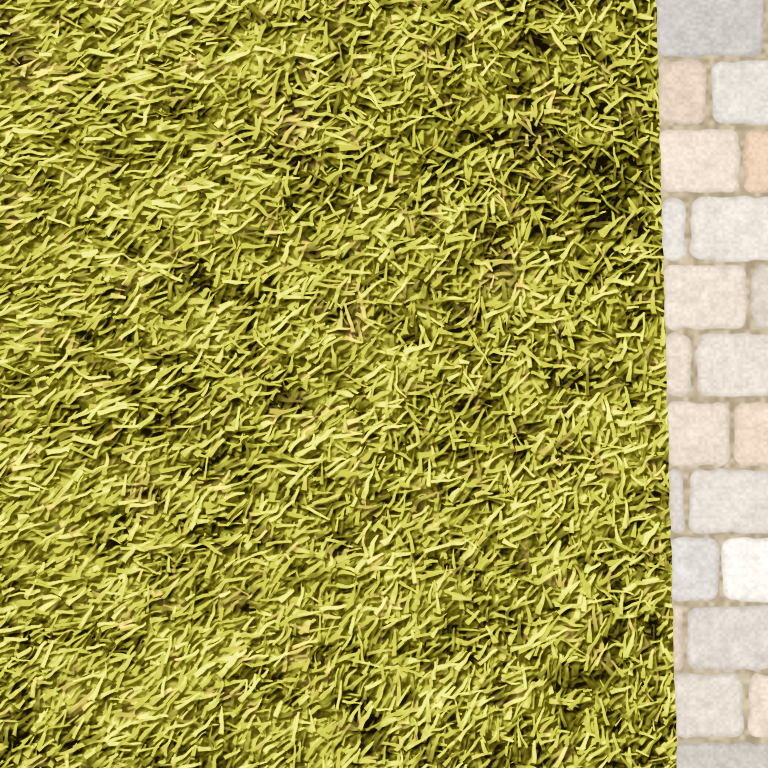
Write a Shadertoy shader that draws this texture.

```glsl
// A sunlit lawn beside a strip of pale paving stones, seen from above.
// Layers of jittered tapered blades build the grass as a height-like light value,
// which a colour ramp tints; rounded boxes in staggered rows build the paving.

const int BLADE_LAYERS = 15;
const float CELL = 0.029;
const float ROW_HEIGHT = 0.0887;
const float FIRST_ROW = 0.0765;

// Per paving row: joint position, warmth of left stone, warmth of right stone.
const vec3 ROWS[12] = vec3[12](
    vec3(0.998, 0.0, 0.1), vec3(0.923, 0.9, 0.1), vec3(0.966, 0.6, 1.3),
    vec3(0.896, 0.1, 0.2), vec3(0.975, 0.5, 0.4), vec3(0.904, 0.6, 0.3),
    vec3(0.953, 0.6, 0.9), vec3(0.894, 0.2, 0.2), vec3(0.938, 0.0, 0.0),
    vec3(0.892, 0.8, 0.2), vec3(0.971, 0.3, 0.7), vec3(1.040, 0.2, 0.2));

// Centres of dry, thin spots in the lawn.
const vec2 DRY_SPOTS[6] = vec2[6](
    vec2(0.46, 0.58), vec2(0.69, 0.82), vec2(0.38, 0.83),
    vec2(0.185, 0.36), vec2(0.03, 0.92), vec2(0.66, 0.65));

float hash(vec2 p) {
    return fract(sin(dot(p, vec2(127.1, 311.7))) * 43758.5453);
}

vec2 hash2(vec2 p) {
    return vec2(hash(p), hash(p + 17.3));
}

float noise(vec2 p) {
    vec2 i = floor(p), f = fract(p);
    f = f * f * (3.0 - 2.0 * f);
    return mix(mix(hash(i), hash(i + vec2(1, 0)), f.x),
               mix(hash(i + vec2(0, 1)), hash(i + vec2(1, 1)), f.x), f.y);
}

float fbm(vec2 p) {
    return 0.55 * noise(p) + 0.3 * noise(p * 2.1 + 5.0) + 0.15 * noise(p * 4.3 + 9.0);
}

// Coverage of a straight blade centred at the origin, narrowing to its tip.
float blade(vec2 p, vec2 dir, float halfLength, float width, float soft) {
    float along = dot(p, dir) / halfLength;
    float across = abs(dot(p, vec2(-dir.y, dir.x)));
    float taper = width * (1.0 - 0.45 * along);
    return smoothstep(soft, -soft, across - taper) * smoothstep(1.0, 0.8, abs(along));
}

// Main growing angle: shallow at the left, steeper toward the lower right.
float growAngle(vec2 p) {
    return mix(mix(0.62, 1.15, p.x), mix(0.25, 0.8, p.x), p.y);
}

// Light reaching the top of the lawn, from 0 in gaps to above 1 on sunlit blades.
float lawnLight(vec2 p, float soft) {
    float light = 0.1 + 0.6 * noise(p * 110.0);
    for (int layer = 0; layer < BLADE_LAYERS; layer++) {
        float depth = float(layer) / float(BLADE_LAYERS - 1);
        vec2 shift = hash2(vec2(float(layer), 3.7));
        vec2 home = floor(p / CELL + shift);
        for (int k = 0; k < 9; k++) {
            vec2 id = home + vec2(k % 3 - 1, k / 3 - 1);
            vec2 seed = id + float(layer) * 31.7;
            vec2 root = (id + hash2(seed) - shift) * CELL;
            vec2 r = hash2(seed + 71.9), s = hash2(seed + 143.1);
            float spread = mix(1.0, 2.8, root.x * (0.4 + 0.6 * root.y));
            float angle = growAngle(root) + (r.x + s.y - 1.0) * spread;
            vec2 dir = vec2(cos(angle), sin(angle));
            float halfLength = mix(0.007, 0.023, s.x);
            float width = mix(0.0011, 0.0027, hash(seed + 9.1));
            vec2 q = p - root;
            float shade = blade(q - vec2(0.002, -0.0035), dir, halfLength, width * 1.4, soft * 2.0);
            float cover = blade(q, dir, halfLength, width, soft);
            float tone = mix(0.35, 0.85, depth) + 0.75 * (r.y - 0.4) + 0.12 * dot(q, dir) / halfLength;
            light = mix(light * (1.0 - 0.45 * shade), tone, cover);
        }
    }
    return light;
}

vec3 grassRamp(float t) {
    vec3 c = mix(vec3(0.08, 0.06, 0.0), vec3(0.36, 0.33, 0.05), smoothstep(0.0, 0.33, t));
    c = mix(c, vec3(0.58, 0.56, 0.17), smoothstep(0.3, 0.58, t));
    c = mix(c, vec3(0.83, 0.82, 0.35), smoothstep(0.53, 0.8, t));
    return mix(c, vec3(0.95, 0.94, 0.62), smoothstep(0.85, 1.3, t));
}

vec3 lawn(vec2 p, float soft) {
    float dry = 0.0;
    for (int i = 0; i < 6; i++) {
        vec2 d = (p - DRY_SPOTS[i]) / vec2(0.022, 0.026);
        dry = max(dry, exp(-dot(d, d)));
    }
    float angle = growAngle(p);
    vec2 dir = vec2(cos(angle), sin(angle));
    vec2 warp = 0.0045 * (vec2(noise(p * 75.0), noise(p * 75.0 + 30.0)) - 0.5);
    float tufts = fbm(p * 34.0 + 3.0) - 0.47;
    float broad = fbm(p * 11.0) - 0.5;
    float shadowSide = smoothstep(0.35, 0.9, p.x) * smoothstep(0.2, 0.9, p.y);
    float light = lawnLight(p + warp, soft * 1.4) + 0.65 * tufts + 0.2 * broad;
    light += 0.08 - 0.13 * shadowSide - 0.1 * dry + 0.16 * (noise(p * 190.0) - 0.5);
    vec3 color = grassRamp(light);
    float straw = smoothstep(0.68, 0.9, noise(p * 70.0 + dir * 0.2 + 40.0)) * 0.35 + 0.4 * dry;
    return mix(color, vec3(0.86, 0.70, 0.44) * (0.15 + 0.95 * light), clamp(straw, 0.0, 0.5));
}

float roundedBox(vec2 p, vec2 halfSize, float radius) {
    vec2 d = abs(p) - halfSize + radius;
    return length(max(d, 0.0)) + min(max(d.x, d.y), 0.0) - radius;
}

vec3 paving(vec2 p, float edge, float soft) {
    float rowPos = (1.0 - p.y - FIRST_ROW) / ROW_HEIGHT + 1.0;
    int row = clamp(int(floor(rowPos)), 0, 11);
    vec3 info = ROWS[row];
    bool isRight = p.x > info.x;
    float x0 = isRight ? info.x : edge - 0.005;
    float x1 = isRight ? info.x + 0.13 : info.x;
    vec2 q = vec2(p.x - 0.5 * (x0 + x1), (fract(rowPos) - 0.5) * ROW_HEIGHT);
    vec2 halfSize = vec2(0.5 * (x1 - x0), 0.5 * ROW_HEIGHT) - 0.0034;
    float wobble = 0.005 * (noise(p * 65.0) - 0.5);
    float d = roundedBox(q, halfSize, min(0.014, halfSize.x)) + wobble;
    float warmth = isRight ? info.z : info.y;
    float bright = 0.93 + 0.07 * hash(vec2(float(row), isRight ? 8.0 : 2.0));
    if (row == 8 && isRight) bright = 1.06;
    if (row == 0 || row == 11) bright = 0.87;
    float grain = 0.10 * (fbm(p * 70.0) - 0.5) + 0.08 * (noise(p * 260.0) - 0.5);
    vec3 stone = mix(vec3(0.95, 0.93, 0.90), vec3(0.96, 0.87, 0.78), warmth) * bright + grain;
    stone *= 1.0 - 0.08 * smoothstep(-0.007, 0.0, d);
    vec3 mortar = vec3(0.77, 0.71, 0.60) + 0.2 * (noise(p * 150.0) - 0.5);
    return mix(mortar, stone, smoothstep(soft, -soft, d));
}

void mainImage(out vec4 fragColor, in vec2 fragCoord) {
    vec2 p = fragCoord / iResolution.xy;
    float soft = max(0.0009, 0.7 / iResolution.y);
    float edge = 0.8815 - 0.0273 * p.y + 0.002 * (noise(vec2(p.y * 60.0, 2.0)) - 0.5);
    float onPaving = smoothstep(-soft, soft, p.x - edge);
    vec3 color = mix(lawn(p, soft), paving(p, edge, soft * 1.5), onPaving);
    fragColor = vec4(clamp(color, 0.0, 1.0), 1.0);
}
```
